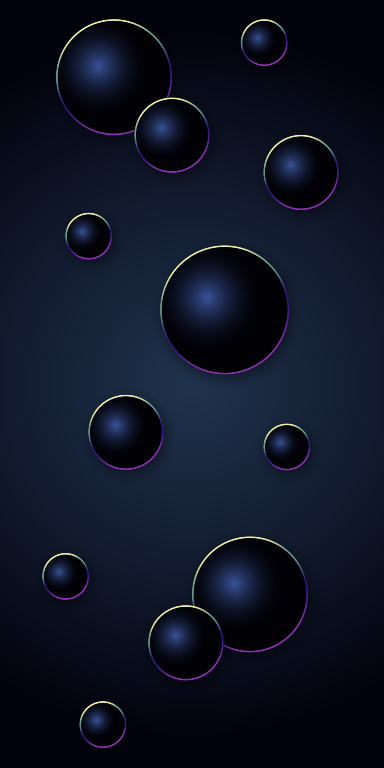
This background is drawn by a Shadertoy shader. Its source:

```glsl
// Dark glossy orbs with iridescent rims floating over a deep blue radial glow.

#define RIM_WIDTH 0.0042
#define RIM_AXIS vec2(-0.35, 0.94)
#define LIGHT_OFFSET vec2(-0.27, 0.19)
#define LIGHT_REACH 0.85
#define SHADOW_OFFSET vec2(0.006, -0.010)
#define SHADOW_BLUR 0.035
#define SHADOW_STRENGTH 0.45

// Orb sizes, in canvas widths
const float SMALL = 0.061, MEDIUM = 0.098, LARGE = 0.151, HUGE = 0.168;

// Orb layout: centre x, centre y, radius, from back to front
const int ORB_COUNT = 12;
const vec3 ORBS[ORB_COUNT] = vec3[ORB_COUNT](
    vec3(0.297, 1.799, LARGE),  vec3(0.688, 1.889, SMALL),
    vec3(0.448, 1.648, MEDIUM), vec3(0.784, 1.551, MEDIUM),
    vec3(0.231, 1.385, SMALL),  vec3(0.585, 1.193, HUGE),
    vec3(0.328, 0.874, MEDIUM), vec3(0.747, 0.836, SMALL),
    vec3(0.171, 0.499, SMALL),  vec3(0.651, 0.452, LARGE),
    vec3(0.484, 0.326, MEDIUM), vec3(0.268, 0.113, SMALL));

// Blue glow fading from the canvas centre to near black
vec3 backdrop(vec2 p) {
    const vec3 glow = vec3(0.125, 0.200, 0.300);
    const vec3 navy = vec3(0.068, 0.102, 0.180);
    const vec3 night = vec3(0.007, 0.008, 0.050);
    float d = length(p - vec2(0.5, 1.0));
    vec3 color = mix(glow, navy, clamp(d / 0.5, 0.0, 1.0));
    return mix(color, night, clamp((d - 0.5) / 0.42, 0.0, 1.0));
}

// Rim tint running from yellow through teal and indigo to magenta
vec3 rimColor(vec2 normal) {
    const vec3 yellow = vec3(0.93, 0.94, 0.62);
    const vec3 teal = vec3(0.38, 0.62, 0.56);
    const vec3 indigo = vec3(0.16, 0.10, 0.48);
    const vec3 magenta = vec3(0.56, 0.19, 0.70);
    float g = dot(normal, RIM_AXIS);
    vec3 color = mix(magenta, indigo, smoothstep(-0.90, -0.15, g));
    color = mix(color, teal, smoothstep(-0.15, 0.40, g));
    return mix(color, yellow, smoothstep(0.40, 0.90, g));
}

// Black glass with a soft blue highlight; q is in orb radii
vec3 orbBody(vec2 q) {
    const vec3 glass = vec3(0.004, 0.004, 0.024);
    const vec3 highlight = vec3(0.225, 0.325, 0.600);
    float falloff = max(1.0 - length(q - LIGHT_OFFSET) / LIGHT_REACH, 0.0);
    return mix(glass, highlight, pow(falloff, 1.9));
}

void mainImage(out vec4 fragColor, in vec2 fragCoord) {
    // Canvas spans 1 wide by 2 high
    float pixel = 2.0 / iResolution.y;
    vec2 p = (fragCoord - 0.5 * iResolution.xy) * pixel + vec2(0.5, 1.0);
    vec3 color = backdrop(p);

    for (int i = 0; i < ORB_COUNT; i++) {
        vec2 offset = p - ORBS[i].xy;
        float radius = ORBS[i].z;
        float dist = length(offset) - radius;

        // Drop shadow
        float shadowDist = length(offset - SHADOW_OFFSET) - radius;
        float shadow = 1.0 - smoothstep(-SHADOW_BLUR, SHADOW_BLUR, shadowDist);
        color *= 1.0 - SHADOW_STRENGTH * shadow;

        // Body, then rim
        float inside = 1.0 - smoothstep(-0.5 * pixel, 0.5 * pixel, dist);
        color = mix(color, orbBody(offset / radius), inside);
        float rimDist = abs(dist + 0.5 * RIM_WIDTH) - 0.5 * RIM_WIDTH;
        float rim = 1.0 - smoothstep(-0.5 * pixel, 0.5 * pixel, rimDist);
        vec2 normal = offset / max(length(offset), 1e-4);
        color = mix(color, rimColor(normal), rim);
    }

    fragColor = vec4(color, 1.0);
}
```
